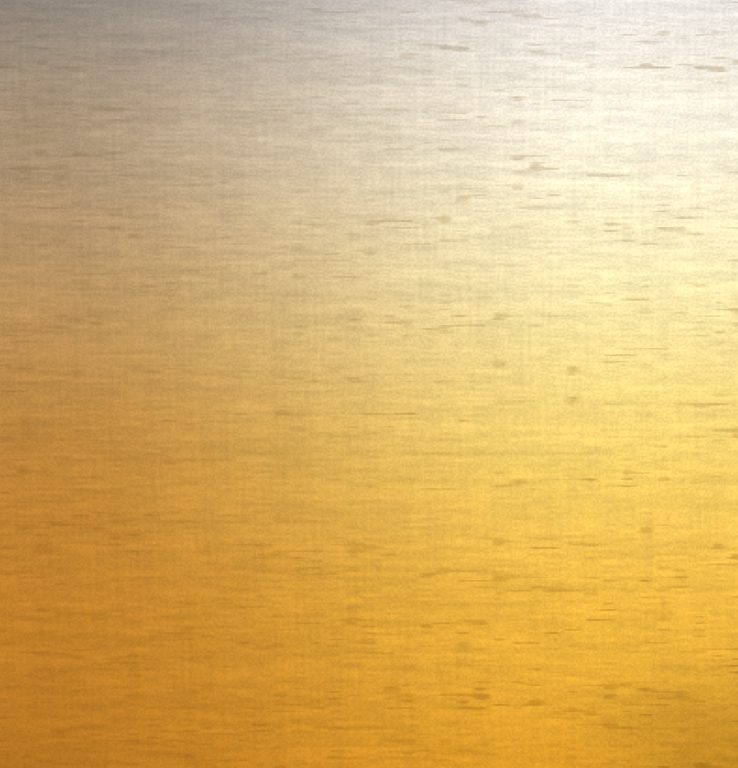
Give the GLSL for this texture, as a Shadertoy shader.

```glsl
float hash(vec2 p) {
    return fract(sin(dot(p, vec2(127.1, 311.7))) * 43758.5453);
}

float valueNoise(vec2 p) {
    vec2 cell = floor(p), f = fract(p);
    f = f * f * (3.0 - 2.0 * f);
    float low = mix(hash(cell), hash(cell + vec2(1, 0)), f.x);
    float high = mix(hash(cell + vec2(0, 1)), hash(cell + vec2(1, 1)), f.x);
    return mix(low, high, f.y);
}

// Six colours from bottom to top, blended smoothly between stops
vec3 verticalRamp(vec3 c0, vec3 c1, vec3 c2, vec3 c3, vec3 c4, vec3 c5, float y) {
    vec3 col = mix(c0, c1, smoothstep(-0.05, 0.22, y));
    col = mix(col, c2, smoothstep(0.16, 0.44, y));
    col = mix(col, c3, smoothstep(0.36, 0.66, y));
    col = mix(col, c4, smoothstep(0.56, 0.87, y));
    return mix(col, c5, smoothstep(0.82, 1.03, y));
}

vec3 metalColour(vec2 uv) {
    vec3 shade = verticalRamp(
        vec3(0.72, 0.46, 0.13), vec3(0.76, 0.50, 0.16), vec3(0.75, 0.52, 0.22),
        vec3(0.73, 0.57, 0.36), vec3(0.67, 0.58, 0.47), vec3(0.57, 0.53, 0.49), uv.y);
    vec3 shine = verticalRamp(
        vec3(0.90, 0.63, 0.16), vec3(0.94, 0.72, 0.25), vec3(0.97, 0.83, 0.42),
        vec3(0.99, 0.93, 0.69), vec3(0.99, 0.96, 0.88), vec3(0.93, 0.91, 0.89), uv.y);
    return mix(shade, shine, smoothstep(0.0, 0.85, uv.x));
}

// Horizontal brush marks in three lengths, centred on zero
float brushedStreaks(vec2 p) {
    float sum = 0.0;
    vec2 frequency = vec2(5.0, 85.0);
    for (int i = 0; i < 3; i++) {
        float layer = float(i);
        sum += (valueNoise(p * frequency + layer * 37.3) - 0.5) * (0.6 + 0.3 * layer);
        frequency *= vec2(2.9, 1.75);
    }
    return sum;
}

// Sparse short dark scratches
float scratches(vec2 p) {
    float dash = valueNoise(p * vec2(42.0, 235.0) + 91.7);
    float patchiness = valueNoise(p * vec2(7.0, 48.0) + 13.1);
    return smoothstep(0.62, 0.95, dash) * smoothstep(0.25, 0.8, patchiness);
}

void mainImage(out vec4 fragColor, in vec2 fragCoord) {
    vec2 uv = fragCoord / iResolution.xy;
    vec2 p = fragCoord / iResolution.y;
    vec3 col = metalColour(uv);

    // Darkened lower right corner
    float corner = smoothstep(0.30, 0.0, length((uv - vec2(1.0, 0.0)) * vec2(1.0, 1.5)));
    col *= 1.0 - 0.16 * corner;

    // Brushed surface and fine grain
    float grain = valueNoise(p * 410.0) - 0.5;
    float weave = valueNoise(p * vec2(190.0, 16.0) + 5.9) - 0.5;
    col *= 1.0 + 0.055 * brushedStreaks(p) + 0.075 * grain + 0.025 * weave;

    // Warm scratches, stronger on the bright side
    float depth = scratches(p) * mix(0.08, 0.16, smoothstep(0.3, 0.8, uv.x));
    col *= 1.0 - depth * vec3(0.75, 0.95, 1.3);

    fragColor = vec4(clamp(col, 0.0, 1.0), 1.0);
}
```
